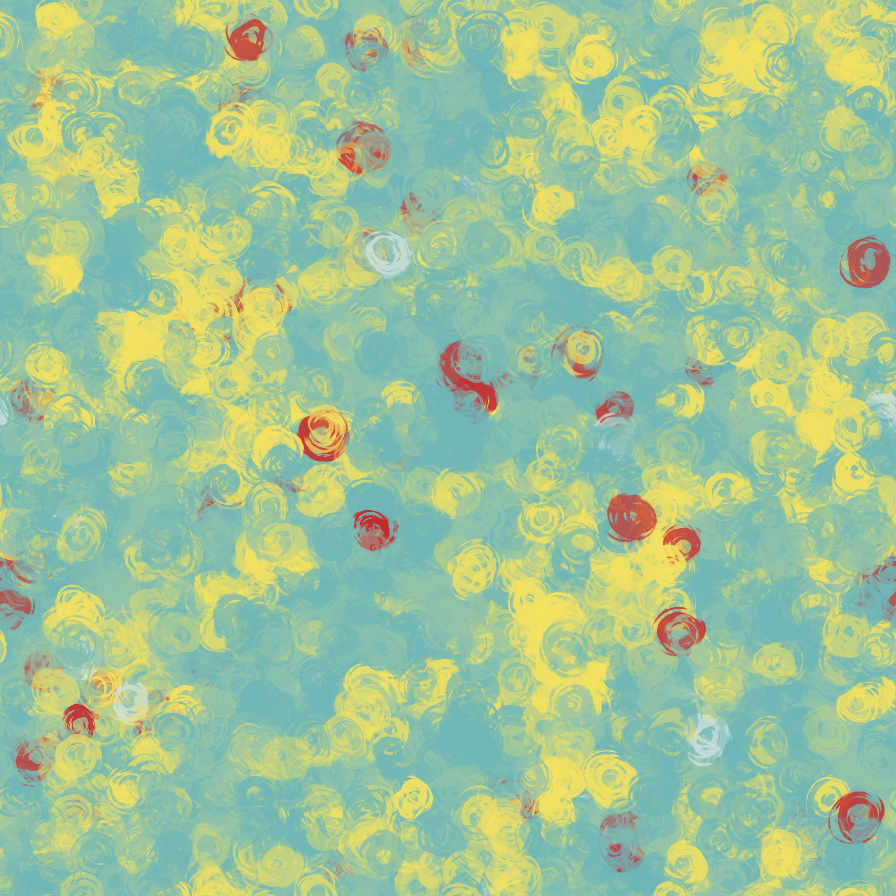
Give the GLSL for this pattern, as a three.js fragment shader.

```glsl
// Painted swirl rosettes: many layers of round brush dabs, each built from
// off-centre bristle arcs, stacked in teal, sage and yellow with rare red and
// white ones. Every layer is a wrapping jittered grid, so the square tiles.

varying vec2 vUv;

const vec3 TEAL = vec3(0.420, 0.710, 0.722);
const vec3 SAGE = vec3(0.570, 0.765, 0.665);
const vec3 YELLOW = vec3(0.955, 0.885, 0.375);
const vec3 RED = vec3(0.780, 0.165, 0.170);
const vec3 WHITE = vec3(0.820, 0.885, 0.870);

const int LAYERS = 48;
const int STRANDS = 5;           // off-centre stroke sets per dab
const float CELLS = 9.0;         // dabs across the square in one layer
const float JITTER = 0.25;       // centre shift, in cells
const float MIN_RADIUS = 0.027;  // in canvas units
const float MAX_RADIUS = 0.035;
const float REACH = 1.18;        // furthest stroke, in dab radii
const float SPREAD = 0.34;       // how far strands slip off centre
const float ARCS = 3.0;          // bristle marks around a dab
const float BRISTLES = 9.0;      // bristle marks along a radius
const float STROKE_LEVEL = 0.61; // higher leaves fewer strokes
const float EDGE = 0.10;         // stroke edge softness
const float WASH = 0.22;         // thin paint between the strokes
const float RED_SHARE = 0.017;
const float WHITE_SHARE = 0.004;
const float YELLOW_SHARE = 0.52; // inside the yellow clusters
const float YELLOW_FLOOR = 0.25; // part of that share kept elsewhere
const float SAGE_SHARE = 0.38;   // of the remaining dabs
const float TAU = 6.2831853;

vec3 hash3(vec3 p) {
  p = fract(p * vec3(0.1031, 0.1030, 0.0973));
  p += dot(p, p.yxz + 33.33);
  return fract((p.xxy + p.yxx) * p.zyx);
}

// Value noise that wraps after the given whole period.
float wrapNoise(vec2 p, vec2 period, float seed) {
  vec2 i = floor(p);
  vec2 f = p - i;
  f = f * f * (3.0 - 2.0 * f);
  vec2 lo = mod(i, period);
  vec2 hi = mod(i + 1.0, period);
  float bottom = mix(hash3(vec3(lo, seed)).x, hash3(vec3(hi.x, lo.y, seed)).x, f.x);
  float top = mix(hash3(vec3(lo.x, hi.y, seed)).x, hash3(vec3(hi, seed)).x, f.x);
  return mix(bottom, top, f.y);
}

// Where yellow dabs gather, 0 to 1.
float yellowCluster(vec2 uv) {
  float field = 0.55 * wrapNoise(uv * 8.0, vec2(8.0), 11.0)
              + 0.45 * wrapNoise(uv * 15.0, vec2(15.0), 23.0);
  return smoothstep(0.25, 0.78, field);
}

// Coverage of one dab; p is in dab radii.
float swirl(vec2 p, float seed) {
  float wear = 0.30 * (wrapNoise(p * 1.4 + 8.0, vec2(32.0), seed + 5.0) - 0.5);
  float grain = 0.16 * (wrapNoise(p * 6.0 + 16.0, vec2(64.0), seed + 9.0) - 0.5);
  float cover = 0.0;
  for (int s = 0; s < STRANDS; s++) {
    float strandSeed = seed + float(s) * 17.0;
    vec3 rnd = hash3(vec3(strandSeed, 3.0, 9.0));
    vec2 d = p - (rnd.xy - 0.5) * SPREAD;
    float angle = atan(d.y, d.x);
    float r = length(d) * (1.0 + 0.09 * sin(2.0 * angle + TAU * rnd.z));
    float bristle = wrapNoise(vec2(angle / TAU * ARCS, r * BRISTLES),
                              vec2(ARCS, 64.0), strandSeed);
    float level = STROKE_LEVEL + wear + grain
                + 0.34 * smoothstep(0.55, 0.98, r)
                + 0.30 * (1.0 - smoothstep(0.12, 0.38, r));
    cover = max(cover, smoothstep(level - EDGE, level + EDGE, bristle)
                       * (1.0 - smoothstep(0.88, 0.97, r)));
  }
  float body = 1.0 - smoothstep(0.62, 0.90, length(p) + wear + grain);
  return max(cover, WASH * body);
}

// Paint colour in rgb, opacity in a.
vec4 dabPaint(vec2 centre, vec3 rnd) {
  if (rnd.x < RED_SHARE) return vec4(RED, mix(0.65, 1.0, rnd.y));
  if (rnd.x < RED_SHARE + WHITE_SHARE) return vec4(WHITE, 0.8);
  float pick = (rnd.x - RED_SHARE - WHITE_SHARE) / (1.0 - RED_SHARE - WHITE_SHARE);
  float yellow = YELLOW_SHARE * mix(YELLOW_FLOOR, 1.0, yellowCluster(centre));
  if (pick < yellow) return vec4(YELLOW, mix(0.25, 0.95, rnd.y));
  if (pick < mix(yellow, 1.0, SAGE_SHARE)) return vec4(SAGE, mix(0.35, 0.80, rnd.y));
  return vec4(mix(TEAL, SAGE, 0.20 * rnd.z), mix(0.45, 0.85, rnd.y));
}

void main() {
  vec3 colour = mix(TEAL, SAGE, 0.4);

  // Paint the layers from the bottom up.
  for (int n = 0; n < LAYERS; n++) {
    float layer = float(n);
    vec2 shift = hash3(vec3(layer, 7.0, 3.0)).xy * CELLS;
    vec2 grid = vUv * CELLS + shift;
    vec2 cell = mod(floor(grid), CELLS);
    vec3 place = hash3(vec3(cell, layer + 1.0));
    vec3 paintRnd = hash3(vec3(cell.yx + 31.0, layer + 71.0));

    vec2 middle = 0.5 + (place.xy - 0.5) * JITTER;
    float radius = mix(MIN_RADIUS, MAX_RADIUS, place.z);
    vec2 p = (fract(grid) - middle) / (CELLS * radius);
    if (dot(p, p) > REACH * REACH) continue;

    vec4 paint = dabPaint((cell + middle - shift) / CELLS, paintRnd);
    float seed = floor(paintRnd.z * 400.0) + layer;
    colour = mix(colour, paint.rgb, paint.a * swirl(p, seed));
  }

  gl_FragColor = vec4(colour, 1.0);
}
```
